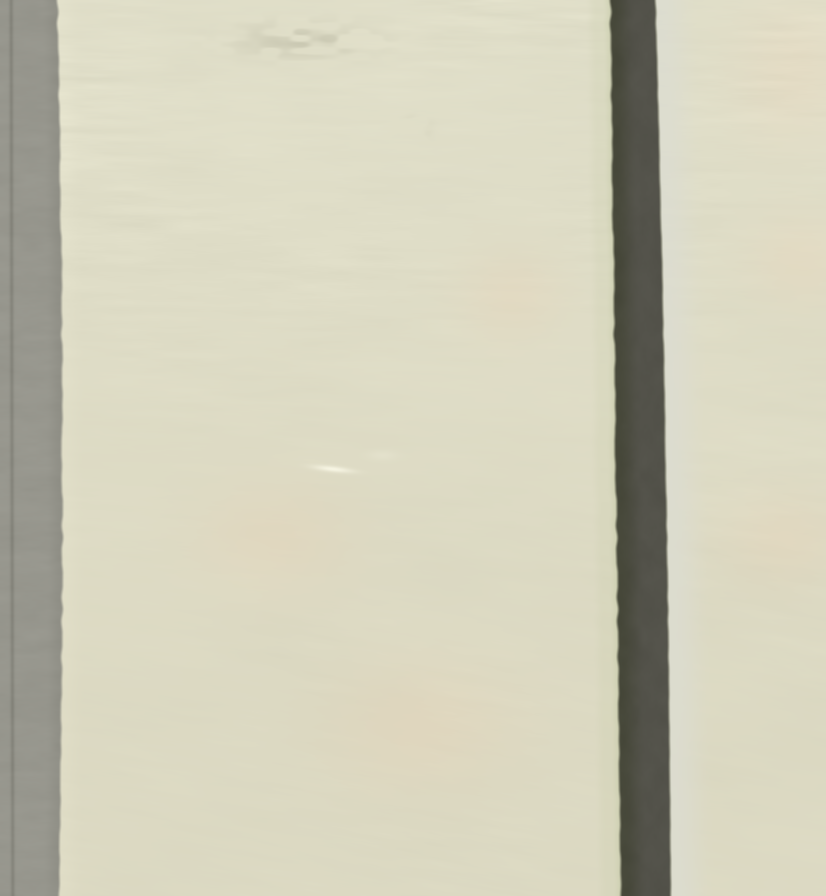
Give the GLSL for this texture, as a Shadertoy shader.

```glsl
// Pale painted boards with fine grain, split by a grey strip and a dark gap.

const vec3 BOARD_TOP = vec3(0.877, 0.870, 0.785);
const vec3 BOARD_LOW = vec3(0.862, 0.851, 0.762);
const vec3 STRIP_GREY = vec3(0.592, 0.590, 0.555);
const vec3 GAP_LEFT = vec3(0.275, 0.280, 0.225);
const vec3 GAP_RIGHT = vec3(0.325, 0.322, 0.290);
const vec3 GREEN_EDGE = vec3(0.790, 0.805, 0.675);
const vec3 COOL_EDGE = vec3(0.862, 0.864, 0.820);
const vec3 PINK_TINT = vec3(0.012, -0.012, -0.018);
const vec3 GLINT_COLOR = vec3(0.99, 0.985, 0.92);
const float EDGE_SOFT = 0.0025;
const float GRAIN_AMOUNT = 0.040;
const float MOTTLE_AMOUNT = 0.014;

float hash(vec2 p) {
    p = fract(p * vec2(0.1031, 0.1137));
    p += dot(p, p.yx + 33.33);
    return fract((p.x + p.y) * p.x * 17.0);
}

float noise(vec2 p) {
    vec2 cell = floor(p), f = fract(p);
    f = f * f * (3.0 - 2.0 * f);
    return mix(mix(hash(cell), hash(cell + vec2(1, 0)), f.x),
               mix(hash(cell + vec2(0, 1)), hash(cell + vec2(1, 1)), f.x), f.y);
}

// Layered noise centred on zero.
float fbm(vec2 p) {
    float sum = 0.0, amp = 0.5;
    for (int i = 0; i < 4; i++) {
        sum += amp * (noise(p) - 0.5);
        p = p * 2.03 + 17.1;
        amp *= 0.5;
    }
    return sum;
}

// Soft elliptical spot.
float spot(vec2 uv, vec2 center, vec2 radius) {
    vec2 d = (uv - center) / radius;
    return exp(-dot(d, d));
}

// Coverage to the right of a vertical edge.
float rightOf(float x, float edge, float soft) {
    return smoothstep(-soft, soft, x - edge);
}

vec3 boardColor(vec2 uv) {
    vec3 color = mix(BOARD_LOW, BOARD_TOP, smoothstep(0.15, 1.0, uv.y));

    // Long streaks tilt down to the right near the bottom.
    float tilt = mix(0.16, 0.015, smoothstep(0.1, 0.65, uv.y));
    vec2 grainPos = vec2(uv.x, uv.y + tilt * uv.x);
    float grain = fbm(grainPos * vec2(13.0, 125.0));
    float patches = smoothstep(-0.12, 0.28, fbm(uv * vec2(5.0, 7.0) + 4.0));
    float strength = mix(0.35, 1.0, smoothstep(0.45, 1.0, uv.y));
    color += GRAIN_AMOUNT * grain * strength * (0.4 + patches);
    color += MOTTLE_AMOUNT * fbm(uv * vec2(6.0, 14.0) + 40.0);

    // Warm stains.
    float pink = spot(uv, vec2(0.62, 0.67), vec2(0.06, 0.05))
               + spot(uv, vec2(0.33, 0.40), vec2(0.09, 0.06))
               + spot(uv, vec2(0.51, 0.19), vec2(0.11, 0.07))
               + spot(uv, vec2(0.96, 0.92), vec2(0.07, 0.08))
               + spot(uv, vec2(0.97, 0.71), vec2(0.06, 0.05))
               + spot(uv, vec2(0.95, 0.40), vec2(0.07, 0.05));
    color += PINK_TINT * pink;

    // Scuffs.
    float scuff = spot(uv, vec2(0.37, 0.955), vec2(0.08, 0.018))
                + spot(uv, vec2(0.505, 0.858), vec2(0.014, 0.010));
    color -= 0.085 * scuff * smoothstep(0.3, 0.8, noise(uv * vec2(55.0, 140.0)));
    return color;
}

void mainImage(out vec4 fragColor, in vec2 fragCoord) {
    vec2 uv = fragCoord / iResolution.xy;
    float down = 1.0 - uv.y;
    float wobble = 0.0022 * (noise(vec2(uv.y * 75.0, 3.0)) - 0.5);

    // Edges of the boards.
    float stripEdge = 0.0695 + 0.022 * down * (1.0 - 0.92 * down) + wobble;
    float gapStart = 0.739 + 0.0125 * down + wobble;
    float gapEnd = 0.7935 + 0.030 * down - 0.0115 * down * down + 0.4 * wobble;

    vec3 color = boardColor(uv);

    // Main board: pale left rim and green right bevel.
    float rim = smoothstep(0.028, 0.0, uv.x - stripEdge);
    color += 0.012 * rim;
    float bevel = rightOf(uv.x, gapStart - 0.024, 0.007);
    color = mix(color, GREEN_EDGE, 0.24 * bevel);
    color = mix(color, GREEN_EDGE, 0.65 * rightOf(uv.x, gapStart - 0.004, 0.006));

    // Glints.
    vec2 glintPos = uv + vec2(0.0, 0.10 * (uv.x - 0.403));
    float glint = spot(glintPos, vec2(0.403, 0.4765), vec2(0.023, 0.0032));
    glint += 0.22 * spot(uv, vec2(0.463, 0.492), vec2(0.018, 0.006));
    color = mix(color, GLINT_COLOR, 0.8 * glint);

    // Right board with a cool rim.
    float inRight = rightOf(uv.x, gapEnd, EDGE_SOFT);
    float coolRim = smoothstep(0.055, 0.005, uv.x - gapEnd);
    color = mix(color, mix(boardColor(uv), COOL_EDGE, 0.8 * coolRim), inRight);

    // Dark gap.
    float across = (uv.x - gapStart) / (gapEnd - gapStart);
    vec3 gap = mix(GAP_LEFT, GAP_RIGHT, smoothstep(0.05, 0.55, across));
    gap += 0.03 * fbm(uv * vec2(60.0, 45.0));
    float inGap = rightOf(uv.x, gapStart, EDGE_SOFT) * (1.0 - inRight);
    color = mix(color, gap, inGap);

    // Grey strip with a thin groove and a darker inner side.
    vec3 strip = STRIP_GREY + 0.035 * fbm(uv * vec2(25.0, 90.0));
    float groove = (uv.x - 0.0135 - 0.002 * down) / 0.0025;
    strip -= 0.07 * exp(-groove * groove);
    strip -= 0.03 * smoothstep(0.020, 0.0, stripEdge - uv.x);
    color = mix(strip, color, rightOf(uv.x, stripEdge, EDGE_SOFT));

    fragColor = vec4(clamp(color, 0.0, 1.0), 1.0);
}
```
